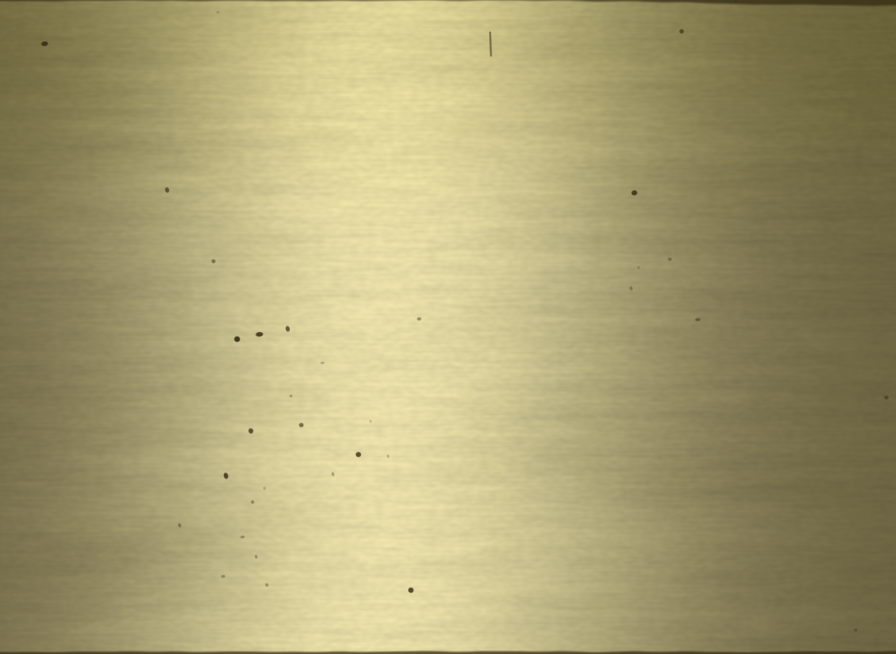
Write a Shadertoy shader that draws this texture.

```glsl
// Brushed brass plate: a soft vertical band of sheen crossed by fine level
// brush lines. Stretched gradient noise makes the lines, a loop scatters
// small dark pits, and distance functions add a scratch and worn edges.

#define SHADOW_COLOR vec3(0.405, 0.375, 0.245)
#define SHEEN_COLOR  vec3(0.900, 0.860, 0.645)
#define PIT_COLOR    vec3(0.200, 0.160, 0.070)
#define SHEEN_CENTER 0.425
#define SHEEN_WIDTHS vec2(0.213, 0.225)
#define SHEEN_WAVER  0.030
#define BRUSH_DEPTH  0.075
#define GRAIN_DEPTH  0.040
#define PIT_COUNT    34
#define PIT_RADIUS   0.0042

vec2 hash2(vec2 p) {
    vec3 q = fract(p.xyx * vec3(0.1031, 0.1030, 0.0973));
    q += dot(q, q.yzx + 33.33);
    return fract((q.xx + q.yz) * q.zy);
}

float cornerSlope(vec2 cell, vec2 offset) {
    float angle = 6.2832 * hash2(cell + 57.0).x;
    return dot(vec2(cos(angle), sin(angle)), offset);
}

float gradientNoise(vec2 p) {
    vec2 i = floor(p), f = fract(p);
    vec2 u = f * f * f * (f * (f * 6.0 - 15.0) + 10.0);
    vec2 e = vec2(0.0, 1.0);
    float low = mix(cornerSlope(i, f), cornerSlope(i + e.yx, f - e.yx), u.x);
    float high = mix(cornerSlope(i + e, f - e), cornerSlope(i + e.yy, f - e.yy), u.x);
    return mix(low, high, u.y);
}

// Long level lines at several thicknesses
float brushLines(vec2 p) {
    float lines = 0.0;
    vec2 scale = vec2(2.5, 26.0);
    float weight = 0.30;
    for (int i = 0; i < 4; i++) {
        lines += weight * gradientNoise(p * scale + 19.7 * float(i));
        scale *= vec2(1.7, 1.95);
        weight *= 1.12;
    }
    return lines;
}

// Bell-shaped reflection with a different falloff on each side
float sheen(vec2 uv, vec2 p) {
    float waver = gradientNoise(p * vec2(1.2, 7.0) + 4.3)
                + 0.7 * gradientNoise(p * vec2(2.0, 34.0) + 11.1);
    float d = uv.x - SHEEN_CENTER + SHEEN_WAVER * waver;
    float width = d < 0.0 ? SHEEN_WIDTHS.x : SHEEN_WIDTHS.y;
    return exp(-0.5 * d * d / (width * width));
}

// Small dark pits, thickest in the lower left
float pits(vec2 p, float aspect, float soft) {
    float cover = 0.0;
    for (int i = 0; i < PIT_COUNT; i++) {
        vec2 a = hash2(vec2(float(i) + 3.0, 17.0));
        vec2 b = hash2(vec2(float(i) + 41.0, 71.0));
        vec2 spread = i % 2 == 0 ? a : vec2(0.15, 0.05) + a * vec2(0.32, 0.48);
        vec2 d = p - spread * vec2(aspect, 1.0);
        d.x += 0.3 * d.y * (b.x - 0.5);
        d *= mix(vec2(0.7, 1.2), vec2(1.2, 0.8), b.x);
        float radius = PIT_RADIUS * mix(0.45, 1.0, b.y * b.y);
        float strength = mix(0.22, 0.9, b.y * b.y);
        cover = max(cover, strength * (1.0 - smoothstep(radius - soft, radius + soft, length(d))));
    }
    return cover;
}

float segmentDistance(vec2 p, vec2 a, vec2 b) {
    vec2 along = b - a;
    return length(p - a - along * clamp(dot(p - a, along) / dot(along, along), 0.0, 1.0));
}

void mainImage(out vec4 fragColor, in vec2 fragCoord) {
    vec2 uv = fragCoord / iResolution.xy;
    vec2 p = fragCoord / iResolution.y;
    float aspect = iResolution.x / iResolution.y;
    float soft = max(0.0015, 0.7 / iResolution.y);

    // Sheen and metal colour, slightly warmer toward the top
    vec3 color = mix(SHADOW_COLOR, SHEEN_COLOR, sheen(uv, p));
    color.b -= 0.035 * smoothstep(0.55, 1.0, uv.y);
    color *= 1.0 - 0.04 * smoothstep(0.75, 1.0, uv.y);

    // Brush lines and fine mottling
    float grain = gradientNoise(p * vec2(75.0, 140.0))
                + 0.6 * gradientNoise(p * vec2(28.0, 60.0) + 8.0);
    color *= 1.0 + BRUSH_DEPTH * brushLines(p) + GRAIN_DEPTH * grain;

    // Pits and one short upright scratch
    color = mix(color, PIT_COLOR, pits(p, aspect, soft));
    float scratch = segmentDistance(p, vec2(0.548 * aspect, 0.915), vec2(0.547 * aspect, 0.95));
    color = mix(color, PIT_COLOR, 0.55 * (1.0 - smoothstep(0.0, 2.0 * soft, scratch)));

    // Worn top and bottom edges; the top one dips to the right
    float topEdge = 1.0 - 0.008 * smoothstep(0.6, 1.0, uv.x);
    float wear = 0.002 * gradientNoise(vec2(p.x * 16.0, 2.4));
    float border = max(smoothstep(-0.004, 0.002, p.y - topEdge + wear),
                       1.0 - smoothstep(0.001, 0.006, p.y + wear));
    color = mix(color, PIT_COLOR, 0.75 * border);

    fragColor = vec4(clamp(color, 0.0, 1.0), 1.0);
}
```
